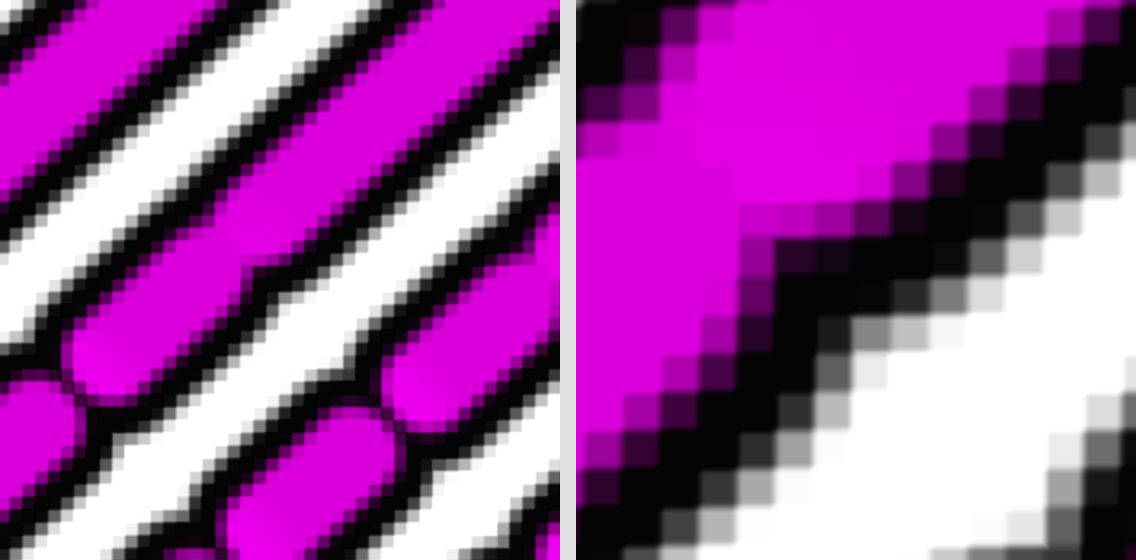
Left, the full canvas; right, a detail of the centre.
Give the GLSL for this pattern, as a WebGL 1 fragment shader.

```glsl
precision mediump float;
// Diagonal chains of magenta capsules with black outlines on white, drawn on a
// coarse grid of soft square cells. Rounded-box distances repeat along and
// across the chains; the joints fade into plain stripes towards the top.

uniform vec2 u_resolution;

const vec2 CHAIN_DIR = vec2(-0.742, -0.671);  // unit vector along a chain
const vec2 JOINT_POS = vec2(0.697, 0.251);    // centre of one joint
const vec2 PERIOD = vec2(0.384, 0.418);       // link length, chain spacing
const vec2 LINK_HALF = vec2(0.182, 0.081);    // half size of one link
const float LINK_RADIUS = 0.075;
const float CELL_SIZE = 0.0229;
const vec2 CELL_ORIGIN = vec2(0.017, 0.983);

const vec3 MAGENTA = vec3(0.86, 0.0, 0.86);
const vec3 OUTLINE = vec3(0.02, 0.015, 0.02);
const vec3 PAPER = vec3(1.0);

// Snap to cell centres, with a narrow smooth step between neighbours.
vec2 softCells(vec2 p, vec2 origin, float size) {
  vec2 q = (p - origin) / size - 0.5;
  vec2 stepped = floor(q) + smoothstep(0.32, 0.68, fract(q)) + 0.5;
  return origin + stepped * size;
}

// Coordinates along and across the chains, relative to a joint.
vec2 toChain(vec2 p, vec2 joint, vec2 dir) {
  vec2 d = p - joint;
  return vec2(dot(d, dir), dot(d, vec2(-dir.y, dir.x)));
}

float roundedBox(vec2 p, vec2 halfSize, float radius) {
  vec2 q = abs(p) - halfSize + radius;
  return length(max(q, 0.0)) + min(max(q.x, q.y), 0.0) - radius;
}

// Distance to a plain stripe (joint = 0) or to a separate link (joint = 1).
float linkDistance(vec2 local, float joint) {
  float stripe = abs(local.y) - LINK_HALF.y;
  return mix(stripe, roundedBox(local, LINK_HALF, LINK_RADIUS), joint);
}

vec3 linkColor(float dist, float glow) {
  vec3 fill = MAGENTA * (1.0 + 0.08 * glow);
  vec3 color = mix(fill, OUTLINE, smoothstep(-0.023, 0.023, dist));
  return mix(color, PAPER, smoothstep(0.043, 0.091, dist));
}

void main() {
  vec2 uv = gl_FragCoord.xy / u_resolution;
  vec2 p = softCells(uv, CELL_ORIGIN, CELL_SIZE);
  vec2 chain = toChain(p, JOINT_POS, CHAIN_DIR);

  // Links are centred between joints; chains are centred on the joint line.
  vec2 local = vec2(fract(chain.x / PERIOD.x) - 0.5,
                    fract(chain.y / PERIOD.y + 0.5) - 0.5) * PERIOD;

  float joint = 1.0 - smoothstep(0.3, 0.82, p.y);
  float glow = joint * smoothstep(0.05, 0.14, local.x);
  gl_FragColor = vec4(linkColor(linkDistance(local, joint), glow), 1.0);
}
```
